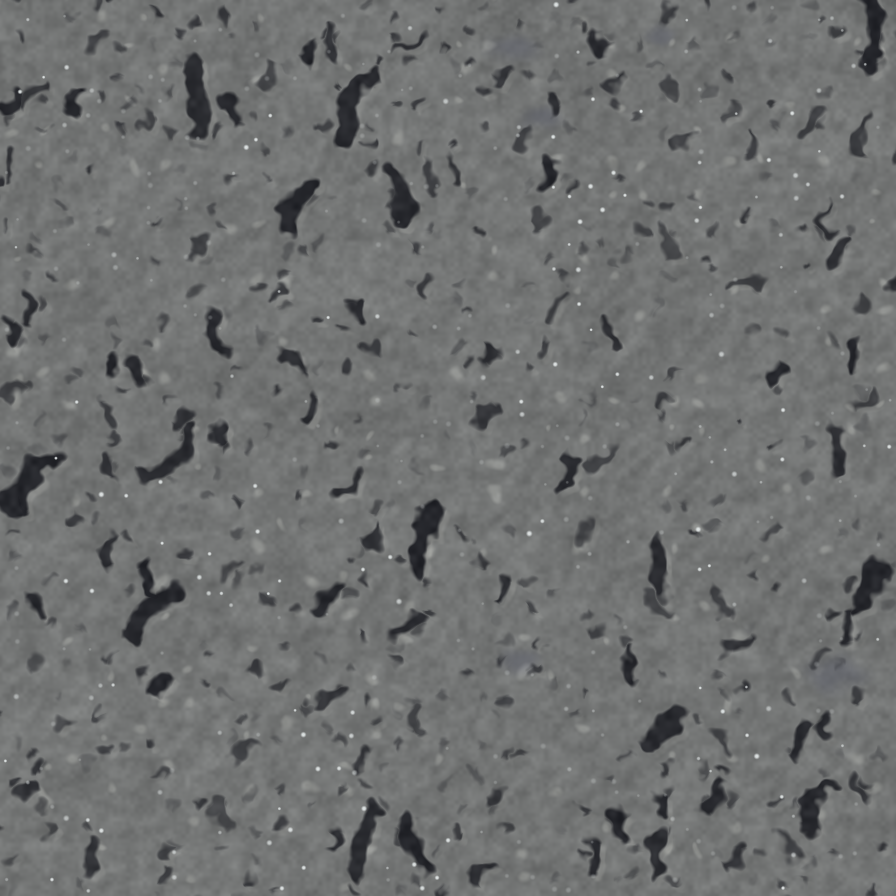
A WebGL 2 fragment shader for this texture:

```glsl
#version 300 es
precision highp float;
// Grey porous stone: mottled noise pitted by bent, tapered capsules
// scattered on jittered grids at three sizes. Pits get a pale rim on
// the lower right; pale grains and tiny glints are strewn on top.

uniform vec2 u_resolution;
out vec4 fragColor;

float hash(vec2 p) {
  vec3 q = fract(vec3(p.xyx) * 0.1031);
  q += dot(q, q.yzx + 33.33);
  return fract((q.x + q.y) * q.z);
}

vec2 hash2(vec2 p) {
  return vec2(hash(p + 17.3), hash(p + 71.9));
}

float noise(vec2 p) {
  vec2 i = floor(p), f = fract(p);
  f = f * f * (3.0 - 2.0 * f);
  return mix(mix(hash(i), hash(i + vec2(1, 0)), f.x),
             mix(hash(i + vec2(0, 1)), hash(i + vec2(1, 1)), f.x), f.y);
}

// Darkness of one grid of pits; size = (half length, radius)
float pitLayer(vec2 p, float cells, float density, vec2 size, float spread,
               float minDepth, float seed) {
  float soft = max(0.0032, 1.0 / u_resolution.y);
  vec2 home = floor(p * cells);
  float depth = 0.0;
  for (int y = -1; y <= 1; y++)
  for (int x = -1; x <= 1; x++) {
    vec2 cell = home + vec2(x, y);
    vec2 id = cell + seed;
    if (hash(id) > density) continue;
    vec2 d = p - (cell + 0.1 + 0.8 * hash2(id)) / cells;
    vec2 shape = hash2(id + 5.7), form = hash2(id + 43.1);
    float angle = 0.22 + spread * (hash(id + 29.0) - 0.5);
    vec2 axis = vec2(sin(angle), cos(angle));
    vec2 q = vec2(dot(d, vec2(axis.y, -axis.x)), dot(d, axis));
    float halfLength = size.x * mix(0.35, 1.0, shape.x);
    float t = clamp(q.y / halfLength, -1.0, 1.0);
    q.x += (form.x - 0.5) * 0.9 * halfLength * t * t;
    float radius = size.y * mix(0.6, 1.15, shape.y);
    radius *= 1.0 + (form.y - 0.5) * 1.1 * t;
    float dist = length(q - vec2(0.0, t * halfLength)) - radius;
    float strength = mix(minDepth, 1.0, hash(id + 61.0));
    depth = max(depth, strength * (1.0 - smoothstep(-soft, soft, dist)));
  }
  return depth;
}

float pits(vec2 p) {
  // Ragged outlines
  vec2 ragged = vec2(noise(p * 65.0), noise(p * 65.0 + 40.0)) - 0.5;
  vec2 crumbs = vec2(noise(p * 150.0), noise(p * 150.0 + 90.0)) - 0.5;
  p += ragged * 0.014 + crumbs * 0.004;
  float large = pitLayer(p, 7.0, 0.5, vec2(0.038, 0.0105), 1.2, 0.88, 11.0);
  float medium = pitLayer(p, 14.0, 0.48, vec2(0.017, 0.0062), 2.0, 0.55, 137.0);
  float small = pitLayer(p, 33.0, 0.42, vec2(0.004, 0.0042), 3.0, 0.15, 313.0);
  return max(large, max(medium, small * 0.8));
}

// Round specks, one per chosen cell
float specks(vec2 p, float cells, float density, float radius, float seed) {
  vec2 cell = floor(p * cells), id = cell + seed;
  vec2 centre = (cell + 0.3 + 0.4 * hash2(id)) / cells;
  float r = max(radius * mix(0.6, 1.2, hash(id + 9.0)), 0.8 / u_resolution.y);
  float spot = 1.0 - smoothstep(0.2 * r, r, length(p - centre));
  return spot * step(hash(id), density);
}

float mottle(vec2 p) {
  return 0.022 * (noise(p * 9.0) - 0.5) + 0.04 * (noise(p * 38.0) - 0.5)
       + 0.05 * (noise(p * 95.0 + 7.0) - 0.5)
       + 0.04 * (noise(p * 210.0 + 3.0) - 0.5);
}

void main() {
  vec2 p = gl_FragCoord.xy / u_resolution.y;
  vec2 toLight = vec2(-0.006, 0.006);

  // Stone body with slight relief
  float tone = 0.455 + mottle(p);
  tone += 0.045 * (noise(p * 75.0) - noise((p + toLight) * 75.0));
  vec3 color = tone * vec3(0.99, 1.005, 1.0);

  // Faint bluish inclusions and pale grains
  vec2 warped = p + 0.012 * (vec2(noise(p * 50.0), noise(p * 50.0 + 20.0)) - 0.5);
  float inclusion = specks(warped * vec2(0.6, 1.0), 10.0, 0.12, 0.024, 55.0);
  color = mix(color, vec3(0.37, 0.38, 0.42), 0.55 * inclusion);
  float grain = specks(warped, 30.0, 0.2, 0.009, 205.0);
  color += 0.10 * grain * vec3(1.0, 1.0, 0.93);

  // Pits and their lit rims
  float pit = pits(p);
  float rim = pits(p + toLight) * (1.0 - pit);
  color += 0.085 * rim * noise(p * 45.0 + 13.0) * vec3(1.05, 1.03, 0.96);
  vec3 hollow = vec3(0.125, 0.13, 0.15) + 0.07 * (noise(p * 130.0) - 0.4);
  color = mix(color, hollow, pit);

  // Glints, gathered in loose clusters
  float cluster = smoothstep(0.4, 0.75, noise(p * 14.0 + 31.0));
  float glint = specks(p, 75.0, 0.06, 0.0036, 401.0) * (0.25 + 0.75 * cluster);
  color = mix(color, vec3(0.9, 0.92, 0.92), glint * 0.9);

  fragColor = vec4(color, 1.0);
}
```
